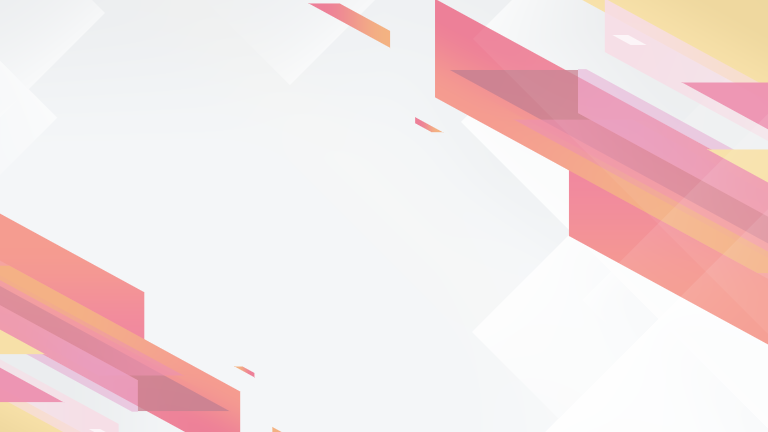
A Shadertoy shader for this background:

```glsl
// Pale faceted backdrop with slanted pink, mauve and amber panels in two opposite corners.

// Units: the canvas is 100 high, origin at the lower left.
const float SLOPE = 0.545;               // fall of every slanted edge
const float SLANT_X = 101.2;             // where the zero slant line meets the top
const float COPY_SCALE = 0.716;          // size of the turned lower-left cluster
const vec2 PIVOT = vec2(100.7, 77.3);    // cluster anchor
const vec2 COPY_PIVOT = vec2(55.6, 9.5); // its place in the turned copy
const float FAR = 1000.0;

const vec3 PAPER = vec3(0.957, 0.965, 0.972);
const vec3 SHADE = vec3(0.885, 0.895, 0.90);
const vec3 ROSE = vec3(0.93, 0.50, 0.595);
const vec3 PINK = vec3(0.955, 0.56, 0.64);
const vec3 SALMON = vec3(0.96, 0.61, 0.565);
const vec3 AMBER = vec3(0.955, 0.70, 0.51);
const vec3 MAUVE = vec3(0.79, 0.51, 0.57);
const vec3 LILAC = vec3(0.90, 0.66, 0.82);
const vec3 MAGENTA = vec3(0.93, 0.57, 0.69);
const vec3 BLUSH = vec3(0.97, 0.865, 0.90);
const vec3 CREAM = vec3(0.97, 0.88, 0.66);
const vec3 SAND = vec3(0.935, 0.845, 0.62);

float slant(vec2 p) { return p.y + SLOPE * (p.x - SLANT_X) - 100.0; }

// Distance into a range, positive inside
float inside(float value, vec2 range) { return min(value - range.x, range.y - value); }

// Coverage of a panel bounded in x, in y and across the slant
float panel(vec2 p, vec2 xs, vec2 ys, vec2 slants, float pixel) {
    float d = min(inside(p.x, xs), inside(p.y, ys));
    d = min(d, inside(slant(p), slants) / length(vec2(SLOPE, 1.0)));
    return clamp(d / pixel + 0.5, 0.0, 1.0);
}

// Light of a diagonal quarter plane, fading away from its first edge
float facet(vec2 edges, float fade, float pixel) {
    float d = min(edges.x, edges.y) * 0.707;
    return clamp(d / pixel + 0.5, 0.0, 1.0) * exp(-max(edges.x, 0.0) / fade);
}

vec3 backdrop(vec2 p, float pixel) {
    vec2 d = vec2(p.x - p.y, p.x + p.y);
    vec3 col = PAPER;

    // Grey along the top, white at the lower right, one faint warm diagonal
    float top = smoothstep(62.0, 104.0, p.y);
    col -= 0.035 * top * (0.55 + 0.45 * abs(p.x / 89.0 - 1.0));
    col += 0.018 * smoothstep(100.0, 160.0, p.x) * (1.0 - top);
    col += vec3(0.006, 0.002, -0.005) * exp(-pow((d.y - 143.0) / 12.0, 2.0));
    col -= 0.018 * exp(-pow((d.y - 178.0) / 12.0, 2.0)) * smoothstep(5.0, 60.0, d.x);

    // Facets at the left
    float light = 0.55 * facet(vec2(-72.7 - d.x, 121.3 - d.y), 14.0, pixel);
    light = max(light, 0.65 * facet(vec2(86.0 - d.y, -59.5 - d.x), 26.0, pixel));
    light = max(light, 0.55 * facet(vec2(-13.2 - d.x, d.y - 147.4), 12.0, pixel));

    // Facets at the right
    light = max(light, 0.85 * facet(vec2(d.y - 178.5, d.x - 34.9), 40.0, pixel));
    light = max(light, 0.65 * facet(vec2(d.x - 18.5, d.y - 200.5), 25.0, pixel));
    light = max(light, 0.85 * facet(vec2(d.x - 86.1, d.y - 132.4), 55.0, pixel));
    light = max(light, 0.80 * facet(vec2(d.x - 104.1, d.y - 165.3), 18.0, pixel));
    light = max(light, 0.90 * facet(vec2(d.x - 126.2, d.y), 70.0, pixel));
    return mix(col, vec3(0.998), light);
}

vec3 cluster(vec3 col, vec2 p, float pixel) {
    vec2 all = vec2(-FAR, FAR);
    float v = slant(p);
    float along = smoothstep(105.0, 178.0, p.x);

    // Grey and yellow layers behind the bands
    float shade = panel(p, vec2(112.0, FAR), all, vec2(0.0, 18.3), pixel);
    col = mix(col, SHADE, shade * 0.5 * smoothstep(110.0, 160.0, p.x));
    vec3 sand = mix(CREAM, SAND, smoothstep(18.0, 36.0, v));
    col = mix(col, sand, panel(p, all, all, vec2(18.3, FAR), pixel));
    float blush = panel(p, vec2(140.0, FAR), all, vec2(9.1, 21.5), pixel);
    col = mix(col, BLUSH, blush * mix(0.9, 0.6, smoothstep(140.0, 178.0, p.x)));
    col = mix(col, vec3(1.0), 0.7 * panel(p, all, vec2(89.6, 91.9), vec2(14.0, 16.0), pixel));
    col = mix(col, MAGENTA, 0.95 * panel(p, all, vec2(-FAR, 80.9), vec2(11.8, FAR), pixel));

    // Two broad bands
    vec3 lower = mix(mix(ROSE, PINK, 0.6), SALMON, smoothstep(62.0, 30.0, p.y));
    col = mix(col, lower, panel(p, vec2(131.7, FAR), all, vec2(-38.0, -20.0), pixel));
    vec3 upper = mix(ROSE, SALMON, smoothstep(-3.0, -22.0, v));
    upper = mix(upper, vec3(0.96, 0.66, 0.66), 0.6 * along);
    col = mix(col, upper, panel(p, vec2(100.7, FAR), all, vec2(-22.8, 0.0), pixel));

    // Amber, pink, mauve and lilac overlays
    float amber = panel(p, vec2(100.7, FAR), vec2(36.8, FAR), vec2(-22.8, -16.5), pixel);
    col = mix(col, AMBER, amber * smoothstep(108.0, 160.0, p.x) * 0.9);
    float mauve = panel(p, all, vec2(-FAR, 83.8), vec2(-14.6, FAR), pixel);
    mauve *= 1.0 - panel(p, vec2(133.8, FAR), all, vec2(-8.4, FAR), pixel);
    col = mix(col, MAUVE, mauve * mix(0.92, 0.55, along));
    float pink = panel(p, all, vec2(-FAR, 72.3), vec2(-18.0, -3.0), pixel);
    col = mix(col, MAGENTA, pink * mix(0.65, 0.1, smoothstep(125.0, 172.0, p.x)));
    float lilac = panel(p, vec2(133.8, FAR), vec2(-FAR, 84.0), vec2(-8.4, 2.8), pixel);
    col = mix(col, LILAC, lilac * mix(0.55, 0.25, smoothstep(145.0, 178.0, p.x) * step(v, 0.0)));
    col = mix(col, CREAM, panel(p, all, vec2(-FAR, 65.4), vec2(-0.5, 11.0), pixel));

    // Loose chips
    float chip = panel(p, vec2(-FAR, 90.3), vec2(-FAR, 99.2), vec2(-17.0, -13.1), pixel);
    col = mix(col, mix(ROSE, AMBER, smoothstep(74.0, 90.0, p.x)), chip);
    chip = panel(p, vec2(96.1, FAR), vec2(69.4, FAR), vec2(-31.3, -29.9), pixel);
    return mix(col, mix(ROSE, AMBER, smoothstep(97.0, 101.5, p.x)), chip);
}

void mainImage(out vec4 fragColor, in vec2 fragCoord) {
    float pixel = 100.0 / iResolution.y;
    vec2 p = fragCoord * pixel;
    vec3 col = backdrop(p, pixel);
    col = cluster(col, p, pixel);
    col = cluster(col, PIVOT + (COPY_PIVOT - p) / COPY_SCALE, pixel / COPY_SCALE);

    // Sheen of the diagonal facets over the upper bands
    vec2 d = vec2(p.x - p.y, p.x + p.y);
    float sheen = facet(vec2(d.x - 104.1, d.y - 165.3), 25.0, pixel);
    sheen += facet(vec2(d.x - 126.2, d.y), 30.0, pixel);
    sheen += 0.6 * facet(vec2(d.y - 200.5, d.x - 18.5), 30.0, pixel);
    fragColor = vec4(mix(col, vec3(1.0), 0.09 * sheen), 1.0);
}
```
